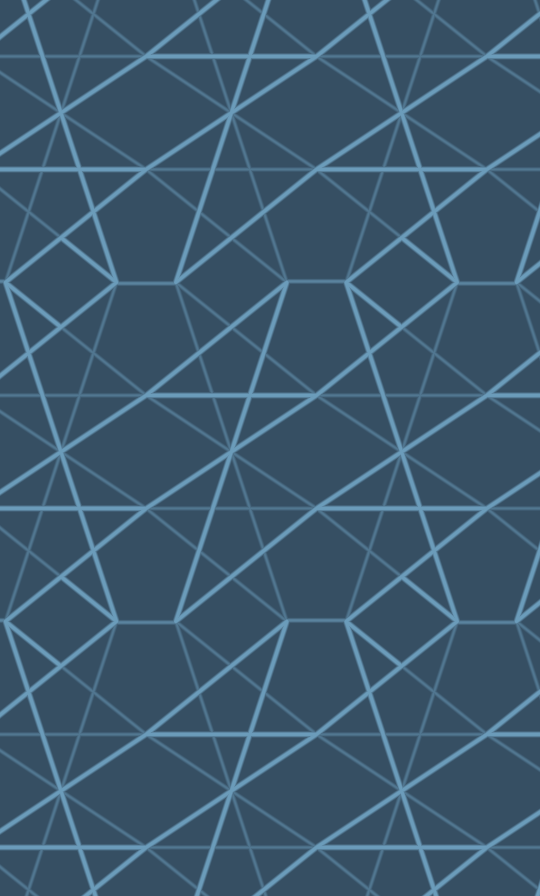
A Shadertoy shader for this pattern:

```glsl
// Lattice of eight-rayed stars joined by bent diagonals, in thick and thin blue lines on slate.

const vec3 GROUND = vec3(0.21, 0.31, 0.39);
const vec3 LINE = vec3(0.42, 0.61, 0.73);
const vec2 REPEATS = vec2(1.585, 2.643);     // full repeats across and down
const vec2 STAR_ORIGIN = vec2(0.179, 0.310); // first star, in repeats
const vec2 KNOT = vec2(0.25, 0.1667);        // where diagonals bend, from the star
const vec2 TIP = vec2(0.663, 0.5);           // far end of a diagonal
const vec2 SPIKE = vec2(0.163, 0.5);         // end of a steep ray
const vec2 CROSSING = vec2(0.5, 0.368);      // where a thin diagonal turns thick
const float BAR_SHIFT = 0.003;               // alternate bars sit lower and higher
const float THICK_HALF = 0.0070;
const float THIN_HALF = 0.0046;
const float BAR_HALF = 0.0052;
const float THIN_ALPHA = 0.52;
const float BAR_ALPHA = 0.68;
const float SOFTNESS = 0.0045;

float segment(vec2 p, vec2 a, vec2 b) {
    vec2 ab = b - a;
    vec2 ap = p - a;
    return length(ap - ab * clamp(dot(ap, ab) / dot(ab, ab), 0.0, 1.0));
}

// Diagonal through the star; p is folded into the upper half
float bentDiagonal(vec2 p) {
    return min(segment(p, -KNOT, KNOT), segment(p, KNOT, TIP));
}

// Distances to one star's thick lines, thin lines and joining bar
vec3 starLines(vec2 p, bool odd) {
    bool upper = p.y > 0.0;
    vec2 q = upper ? p : -p;
    vec2 mirrored = vec2(-q.x, q.y);
    vec2 slanted = odd ? q : mirrored;

    float thick = bentDiagonal(q);
    float thin = bentDiagonal(mirrored);

    // Steep rays swap weight from star to star
    thick = min(thick, segment(slanted, -SPIKE, SPIKE));
    thin = min(thin, segment(vec2(-slanted.x, slanted.y), -SPIKE, SPIKE));

    // Horizontals are thick above odd stars and below even ones
    float level = segment(q, vec2(-KNOT.x, KNOT.y), KNOT);
    if (upper == odd) thick = min(thick, level);
    else thin = min(thin, level);

    // Odd stars have thick ends on their falling diagonal
    if (odd) thick = min(thick, segment(mirrored, CROSSING, TIP));

    // Short bar between neighbouring spikes
    float barY = SPIKE.y + (odd ? BAR_SHIFT : -BAR_SHIFT) * (upper ? 1.0 : 1.0);
    float bar = segment(q, vec2(SPIKE.x, barY), vec2(0.5 - SPIKE.x, barY));
    return vec3(thick, thin, bar);
}

float stroke(float dist, float halfWidth, float blur) {
    return 1.0 - smoothstep(halfWidth - blur, halfWidth + blur, dist);
}

void mainImage(out vec4 fragColor, in vec2 fragCoord) {
    vec2 p = fragCoord / iResolution.xy * REPEATS - STAR_ORIGIN;
    float blur = max(SOFTNESS, 0.7 * REPEATS.y / iResolution.y);

    // Nearest star and its neighbours; stars stand half a repeat apart
    vec2 nearest = floor(p * vec2(2.0, 1.0) + 0.5);
    vec3 dist = vec3(1.0);
    for (int j = -1; j <= 1; j++) {
        for (int i = -1; i <= 1; i++) {
            vec2 id = nearest + vec2(i, j);
            bool odd = mod(id.x, 2.0) > 0.5;
            dist = min(dist, starLines(p - id * vec2(0.5, 1.0), odd));
        }
    }

    // The strongest stroke wins
    float ink = stroke(dist.x, THICK_HALF, blur);
    ink = max(ink, THIN_ALPHA * stroke(dist.y, THIN_HALF, blur));
    ink = max(ink, BAR_ALPHA * stroke(dist.z, BAR_HALF, blur));
    fragColor = vec4(mix(GROUND, LINE, ink), 1.0);
}
```
